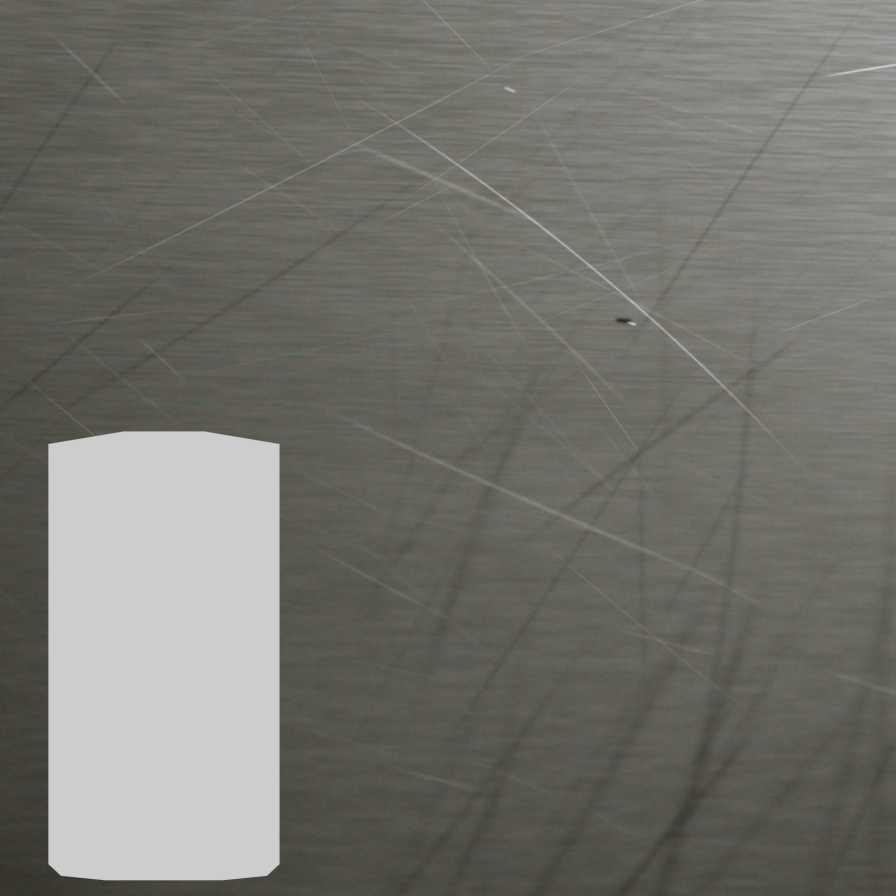
Give the GLSL for this texture, as a Shadertoy shader.

```glsl
// Worn brushed steel lit from the upper right, with a flat pale plate at lower left.
// Stretched value noise makes the brushing; looped, bent soft lines make the scratches,
// which blur towards the bottom as if falling out of focus.

// Steel brightness: columns are bottom, middle, top; entries run left to right.
const mat3 BRIGHTNESS = mat3(0.21, 0.295, 0.30,
                             0.295, 0.395, 0.46,
                             0.37, 0.46, 0.60);
const vec3 DARK_TINT = vec3(0.003, 0.002, -0.026);
const vec3 LIGHT_TINT = vec3(0.0, 0.001, -0.008);
const vec3 PLATE_COLOR = vec3(0.804);
const vec2 PLATE_CENTER = vec2(0.183, 0.268);
const vec2 PLATE_HALF = vec2(0.129, 0.2505);
const float GRAIN = 0.085;
const float MOTTLE = 0.024;
const float DARK_SCRATCH = 0.062;
const float LIGHT_SCRATCH = 0.075;

float hash(vec2 p) {
    vec3 q = fract(vec3(p.xyx) * 0.1031);
    q += dot(q, q.yzx + 33.33);
    return fract((q.x + q.y) * q.z);
}

float noise(vec2 p) {
    vec2 cell = floor(p), f = fract(p);
    f = f * f * (3.0 - 2.0 * f);
    return mix(mix(hash(cell), hash(cell + vec2(1, 0)), f.x),
               mix(hash(cell + vec2(0, 1)), hash(cell + vec2(1, 1)), f.x), f.y);
}

// Quadratic weights of three samples at 0, 0.5 and 1
vec3 threePoint(float t) {
    return vec3((1.0 - t) * (1.0 - 2.0 * t), 4.0 * t * (1.0 - t), t * (2.0 * t - 1.0));
}

// One soft line, faded at its ends and never thinner than a pixel
float scratch(vec2 p, vec2 center, float angle, float halfLength, float width, float bend) {
    vec2 along = vec2(cos(angle), sin(angle)), d = p - center;
    float x = dot(d, along);
    float y = dot(d, vec2(-along.y, along.x)) - bend * x * x;
    float w = max(width, 0.6 / iResolution.y);
    float fade = 1.0 - smoothstep(0.35 * halfLength, halfLength, abs(x));
    return exp(-y * y / (w * w)) * fade * min(width / w, 1.0);
}

// A family of random scratches; each vec2 range holds a minimum and a maximum
float scratches(vec2 p, int count, float seed, vec4 region, vec2 angles, vec2 lengths, vec2 widths) {
    float sum = 0.0;
    float blur = mix(1.8, 0.8, clamp(p.y, 0.0, 1.0));
    for (int i = 0; i < count; i++) {
        vec2 id = vec2(float(i) * 3.0 + 1.0, seed);
        vec2 center = mix(region.xy, region.zw, vec2(hash(id), hash(id + 17.0)));
        float angle = mix(angles.x, angles.y, hash(id + 31.0));
        float size = mix(lengths.x, lengths.y, hash(id + 47.0));
        float width = mix(widths.x, widths.y, hash(id + 59.0)) * blur;
        float bend = (hash(id + 71.0) - 0.5) * 0.25;
        float strength = mix(0.2, 1.0, pow(hash(id + 83.0), 2.0));
        sum += strength * scratch(p, center, angle, size, width, bend);
    }
    return sum;
}

// Distance to the plate: a box with shallow bevels at top and bottom
float plateDistance(vec2 p) {
    vec2 d = p - PLATE_CENTER;
    float x = abs(d.x);
    float box = max(x - PLATE_HALF.x, abs(d.y) - PLATE_HALF.y);
    float top = d.y - PLATE_HALF.y + 0.167 * (x - 0.045);
    float bottom = -d.y - PLATE_HALF.y + 0.1 * (x - 0.065);
    float corner = (-d.y - PLATE_HALF.y + 0.005 + 0.93 * (x - 0.115)) * 0.73;
    return max(max(box, top), max(bottom, corner));
}

// Fine, crisp brushing above that grows coarser and softer below
float brushing(vec2 p) {
    vec2 q = p + vec2(0.0, 0.04 * p.x * p.y);
    float fine = noise(q * vec2(18, 310)) + 0.6 * noise(q * vec2(55, 420) + 9.0) - 0.8;
    float coarse = noise(q * vec2(24, 130) + 5.0) + 0.5 * noise(q * vec2(75, 230)) - 0.75;
    return mix(0.6 * coarse, 0.8 * fine, smoothstep(0.1, 0.95, p.y));
}

void mainImage(out vec4 fragColor, in vec2 fragCoord) {
    vec2 p = fragCoord / iResolution.y;
    vec2 uv = fragCoord / iResolution.xy;

    // Lighting and brushed grain
    float light = dot(threePoint(uv.x), BRIGHTNESS * threePoint(uv.y));
    float value = light + 0.025 * (noise(p * vec2(5, 9)) - 0.5);
    value += GRAIN * light * 2.0 * brushing(p);
    value += 0.018 * (noise(p * 380.0) - 0.5);

    // Dark streaks: steep at right, slanted across the sheet
    float dark = scratches(p, 26, 3.0, vec4(0.35, 0.0, 1.0, 0.65), vec2(0.85, 1.65), vec2(0.1, 0.4), vec2(0.002, 0.006));
    dark += scratches(p, 16, 7.0, vec4(0.0, 0.5, 1.0, 1.0), vec2(0.55, 1.0), vec2(0.12, 0.35), vec2(0.0015, 0.004));
    value -= DARK_SCRATCH * min(dark, 1.6) * (0.4 + 1.3 * light);

    // Pale hairlines: mostly falling to the right, a few rising
    float pale = scratches(p, 40, 13.0, vec4(0.0, 0.3, 0.8, 1.0), vec2(-1.1, -0.3), vec2(0.04, 0.2), vec2(0.0007, 0.002));
    pale += scratches(p, 14, 23.0, vec4(0.1, 0.6, 1.0, 1.0), vec2(0.1, 0.65), vec2(0.05, 0.25), vec2(0.0006, 0.0013));
    pale += scratches(p, 12, 29.0, vec4(0.3, 0.05, 1.0, 0.5), vec2(-0.6, -0.2), vec2(0.03, 0.1), vec2(0.001, 0.002));
    value += LIGHT_SCRATCH * min(pale, 1.8);

    // Prominent curved gouge, its companions and a bright nick
    value += 0.22 * scratch(p, vec2(0.655, 0.706), -0.69, 0.36, 0.0013, -0.21);
    value += 0.10 * scratch(p, vec2(0.34, 0.81), 0.472, 0.34, 0.0011, 0.03);
    value += 0.09 * scratch(p, vec2(0.50, 0.795), -0.405, 0.15, 0.0028, 0.0);
    value += 0.08 * scratch(p, vec2(0.58, 0.445), -0.41, 0.30, 0.0025, 0.06);
    value += 0.25 * scratch(p, vec2(0.97, 0.923), 0.16, 0.06, 0.0014, 0.0);
    value += 0.25 * scratch(p, vec2(0.569, 0.900), -0.4, 0.009, 0.0016, 0.0);

    // Small pit with a glinting rim
    value -= 0.28 * scratch(p, vec2(0.696, 0.642), -0.1, 0.012, 0.0028, 0.0);
    value += 0.35 * scratch(p, vec2(0.705, 0.639), -0.3, 0.007, 0.0015, 0.0);

    // Warm grey tint and faint colour mottling
    vec3 color = value + mix(DARK_TINT, LIGHT_TINT, smoothstep(0.42, 0.62, value));
    float mottle = noise(p * vec2(110, 150) + 40.0) - 0.5;
    color += MOTTLE * mottle * vec3(1.0, -0.3, -0.5);

    // Plate on top
    float edge = 0.75 / iResolution.y;
    float plate = 1.0 - smoothstep(-edge, edge, plateDistance(p));
    fragColor = vec4(clamp(mix(color, PLATE_COLOR, plate), 0.0, 1.0), 1.0);
}
```
